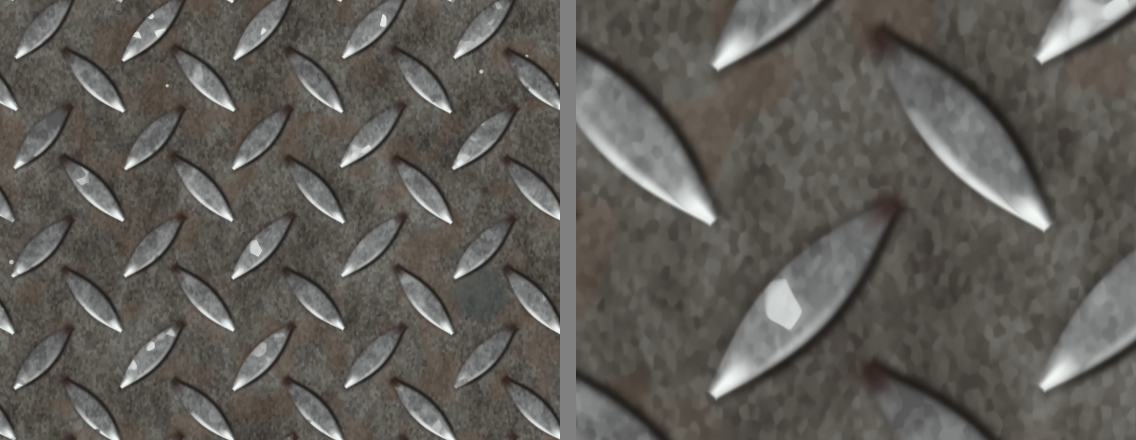
Left: the whole. Right: its middle third, enlarged.
A Shadertoy shader for this texture:

```glsl
// Worn steel tread plate: two interleaved square grids of raised lens-shaped
// studs leaning opposite ways. Each stud is shaded in its own axis frame, and
// smoothly blended cellular noise supplies the grime, grain and scuffs.

// Lengths are in canvas heights.
const float PITCH       = 0.25;                 // four rows of each lean
const vec2  RISING_AT   = vec2(0.0965, 0.1885); // a stud leaning like a slash
const vec2  FALLING_AT  = vec2(0.2145, 0.0675); // a stud leaning the other way
const float LEAN_ANGLE  = 0.815;
const float HALF_LENGTH = 0.097;
const float HALF_WIDTH  = 0.0265;
const float TIP_WIDTH   = 0.0045;
const float OUTLINE     = 0.0048;
const float POSITION_JITTER = 0.008;
const float ANGLE_JITTER    = 0.09;
const float SPECK_DENSITY   = 0.05;
const vec3  STAIN = vec3(1.088, 0.336, 0.062);  // centre and radius

const vec3 PLATE_DARK  = vec3(0.23, 0.21, 0.19);
const vec3 PLATE_LIGHT = vec3(0.44, 0.435, 0.41);
const vec3 RUST        = vec3(0.37, 0.30, 0.25);
const vec3 STAIN_COLOR = vec3(0.26, 0.29, 0.29);
const vec3 STUD_DARK   = vec3(0.34, 0.34, 0.34);
const vec3 STUD_LIGHT  = vec3(0.65, 0.66, 0.66);
const vec3 GLINT       = vec3(0.96, 0.98, 0.97);
const vec3 SHADOW      = vec3(0.10, 0.09, 0.08);
const vec3 TIP_GRIME   = vec3(0.18, 0.12, 0.10);

float hash(vec2 p) {
    vec3 q = fract(p.xyx * vec3(0.1031, 0.1030, 0.0973));
    q += dot(q, q.yzx + 33.33);
    return fract((q.x + q.y) * q.z);
}

vec2 hash2(vec2 p) {
    return vec2(hash(p + 17.3), hash(p + 71.9));
}

// Cellular noise whose random cell values melt into one another, 0 to 1.
float blotch(vec2 p) {
    vec2 cell = floor(p);
    float sum = 0.0, total = 0.0;
    for (int j = -1; j <= 1; j++)
    for (int i = -1; i <= 1; i++) {
        vec2 c = cell + vec2(i, j);
        vec2 r = c + hash2(c) - p;
        float w = exp(-6.0 * dot(r, r));
        sum += w * hash(c + 5.7);
        total += w;
    }
    return sum / total;
}

// Sparse bright chips, one candidate per grid cell.
float specks(vec2 p, float density, float soft) {
    const float GRID = 14.0;
    vec2 cell = floor(p * GRID);
    vec2 at = (cell + 0.2 + 0.6 * hash2(cell)) / GRID;
    float radius = 0.002 + 0.004 * hash(cell + 3.1);
    float dotMask = 1.0 - smoothstep(radius - soft, radius + soft, length(p - at));
    return dotMask * step(hash(cell + 9.4), density);
}

vec3 plate(vec2 p, float grain, float soft) {
    float tone = 0.52 + 0.45 * (blotch(p * 9.0) - 0.5)
               + 0.40 * (blotch(p * vec2(42.0, 26.0)) - 0.5) + 0.55 * (grain - 0.5);
    vec3 color = mix(PLATE_DARK, PLATE_LIGHT, clamp(tone, 0.0, 1.0));
    color = mix(color, RUST, 0.4 * smoothstep(0.55, 0.85, blotch(p * 19.0 + 40.0)));
    float ragged = length(p - STAIN.xy) + 0.02 * (blotch(p * 35.0) - 0.5);
    color = mix(color, STAIN_COLOR, 0.55 * (1.0 - smoothstep(STAIN.z - 0.01, STAIN.z + 0.01, ragged)));
    return mix(color, vec3(0.78, 0.77, 0.70), specks(p, SPECK_DENSITY, soft));
}

// Paints one grid of studs; lean is -1 for rising and +1 for falling.
vec3 paintStuds(vec3 color, vec2 p, vec2 origin, float lean, float grain, float soft) {
    vec2 cell = floor((p - origin) / PITCH + 0.5);
    vec2 seed = cell + 50.0 + 20.0 * lean;
    vec2 q = p - origin - cell * PITCH - POSITION_JITTER * (hash2(seed) - 0.5);
    float wear = hash(seed + 2.2);
    float angle = LEAN_ANGLE + ANGLE_JITTER * (hash(seed + 8.8) - 0.5);

    // Frame: s runs towards the lit lower end, v towards the upper side.
    float halfLength = HALF_LENGTH * (0.96 + 0.08 * wear);
    float s = dot(q, vec2(lean * cos(angle), -sin(angle))) / halfLength;
    float v = dot(q, vec2(lean * sin(angle), cos(angle)));
    float width = mix(TIP_WIDTH, HALF_WIDTH, pow(max(1.0 - s * s, 0.0), 1.2));
    float d = max(0.92 * (abs(v) - width), (abs(s) - 1.0) * halfLength);
    float across = v / width;
    float scuff = blotch(p * 48.0 + 13.0);

    // Reflected light on the plate, then the metal top.
    color += 0.055 * exp(-max(d, 0.0) / 0.018) * (1.0 - smoothstep(-0.02, 0.03, v));
    float tone = 0.42 + 0.22 * s - 0.10 * across + 0.3 * (wear - 0.5)
               + 0.45 * (scuff - 0.5) + 0.35 * (grain - 0.5);
    vec3 metal = mix(STUD_DARK, STUD_LIGHT, clamp(tone, 0.0, 1.0));

    // Glints on the lower rim and the lit end, broken up by scuffs.
    float rim = (1.0 - smoothstep(-0.9, -0.48, across)) * smoothstep(-0.65, 0.35, s);
    float lit = smoothstep(0.52, 0.85, s) * (1.0 - smoothstep(-0.1, 0.9, across));
    float glint = max(rim * (0.8 + 0.2 * lean), lit) * smoothstep(0.0, 0.4, scuff + 0.25 * wear);
    glint = max(glint, 0.8 * smoothstep(0.78, 0.9, scuff) * smoothstep(0.5, 0.9, wear));
    metal = mix(metal, GLINT, glint);
    color = mix(color, metal, 1.0 - smoothstep(-soft, soft, d));

    // Shaded outline and grimy upper tip.
    float side = 0.22 + 0.6 * smoothstep(-0.008, 0.012, v * lean);
    float line = exp(-pow((d - 0.002) / OUTLINE, 2.0));
    color = mix(color, SHADOW, line * side * (1.0 - 0.6 * smoothstep(0.5, 1.0, s)));
    vec2 tip = vec2((s + 0.96) * halfLength, v) / vec2(0.015, 0.010);
    return mix(color, TIP_GRIME, 0.8 * exp(-dot(tip, tip)));
}

void mainImage(out vec4 fragColor, in vec2 fragCoord) {
    vec2 p = fragCoord / iResolution.y;
    float soft = max(0.0018, 1.0 / iResolution.y);
    float grain = blotch(p * vec2(170.0, 120.0));
    vec3 color = plate(p, grain, soft);
    color = paintStuds(color, p, RISING_AT, -1.0, grain, soft);
    color = paintStuds(color, p, FALLING_AT, 1.0, grain, soft);
    fragColor = vec4(clamp(color, 0.0, 1.0), 1.0);
}
```
